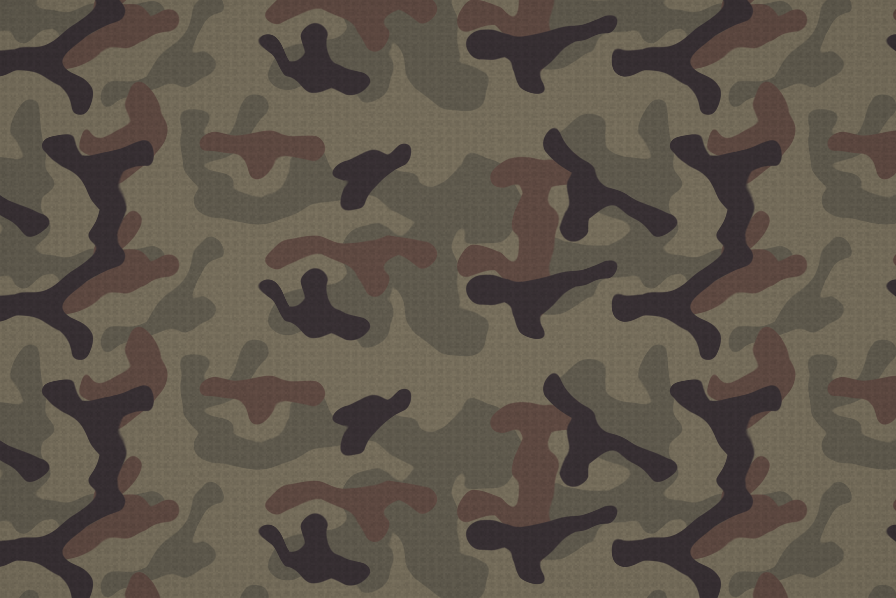
A WebGL 2 fragment shader for this pattern:

```glsl
#version 300 es
precision highp float;

#define TILE vec2(1.05, 0.41)
#define STRETCH vec2(1.25, 0.82)
#define JOIN 0.009
#define WARP 0.036
#define WIGGLE 0.020
#define WEAVE_PITCH 0.0143
#define WEAVE_DEPTH 0.055
#define GRAIN 0.068
#define KHAKI vec3(0.452, 0.420, 0.350)
#define GREEN vec3(0.364, 0.344, 0.296)
#define BROWN vec3(0.360, 0.280, 0.250)
#define DARK vec3(0.212, 0.183, 0.196)

uniform vec2 u_resolution;
out vec4 fragColor;

float hash(vec2 p) {
    return fract(sin(dot(p, vec2(127.1, 311.7))) * 43758.5453);
}

vec2 hash2(vec2 p) {
    return vec2(hash(p), hash(p + 19.7));
}

// Smooth vector noise whose lattice wraps once per cloth repeat
vec2 tiledNoise(vec2 p, vec2 cells, float seed) {
    vec2 q = p / TILE * cells;
    vec2 id = floor(q), f = fract(q);
    f = f * f * (3.0 - 2.0 * f);
    vec2 a = hash2(mod(id, cells) + seed);
    vec2 b = hash2(mod(id + vec2(1, 0), cells) + seed);
    vec2 c = hash2(mod(id + vec2(0, 1), cells) + seed);
    vec2 d = hash2(mod(id + 1.0, cells) + seed);
    return mix(mix(a, b, f.x), mix(c, d, f.x), f.y) - 0.5;
}

float segmentDistance(vec2 p, vec2 a, vec2 b, float ra, float rb) {
    vec2 pa = p - a, ba = b - a;
    float h = clamp(dot(pa, ba) / dot(ba, ba), 0.0, 1.0);
    return length(pa - ba * h) - mix(ra, rb, h);
}

// Arm with a bent elbow and a swollen, rounded tip
float armDistance(vec2 p, float angle, float bend, float reach, float radius) {
    vec2 elbow = 0.6 * reach * STRETCH * vec2(cos(angle), sin(angle));
    vec2 tip = elbow + 0.6 * reach * STRETCH * vec2(cos(angle + bend), sin(angle + bend));
    float inner = segmentDistance(p, vec2(0), elbow, radius, 0.9 * radius);
    float outer = segmentDistance(p, elbow, tip, 0.9 * radius, 1.2 * radius);
    return min(inner, outer);
}

// Scattered three-armed patches, melted together where they meet
float patches(vec2 p, vec2 cells, float reach, float radius, float swell, float seed) {
    p += WARP * tiledNoise(p, vec2(12, 5), seed + 3.0);
    p += WIGGLE * tiledNoise(p, vec2(24, 10), seed + 7.0);
    vec2 size = TILE / cells;
    vec2 home = floor(p / size);
    float sum = 0.0;
    for (int y = -1; y <= 1; y++) {
        for (int x = -1; x <= 1; x++) {
            vec2 cell = home + vec2(x, y);
            vec2 id = mod(cell, cells) + seed;
            vec2 center = (cell + 0.5 + 0.6 * (hash2(id) - 0.5)) * size;
            float r = radius * (1.0 + swell * cos(6.2832 * (center.x / TILE.x - 0.74)));
            float turn = 6.2832 * hash(id + 5.3);
            for (int i = 0; i < 3; i++) {
                vec2 key = id + 31.1 + 2.3 * float(i);
                vec2 rnd = hash2(key);
                float angle = turn + 2.094 * float(i) + 1.2 * (rnd.x - 0.5);
                float bend = 2.6 * (hash(key + 8.9) - 0.5);
                float d = armDistance(p - center, angle, bend, reach * mix(0.5, 1.5, rnd.y), r);
                sum += exp(-d / JOIN);
            }
        }
    }
    return -JOIN * log(max(sum, 1e-30));
}

float cover(float d) {
    float edge = max(0.0012, 0.8 / u_resolution.y);
    return 1.0 - smoothstep(-edge, edge, d);
}

// Ripstop grid of slightly raised threads, plus fine yarn grain
float weave(vec2 p) {
    vec2 thread = 0.5 + 0.5 * cos(6.2832 * p / WEAVE_PITCH);
    thread *= thread;
    float grid = max(thread.x, thread.y) - 0.58;
    float yarn = hash(floor(p * 340.0)) - 0.5;
    return 1.0 + WEAVE_DEPTH * grid + GRAIN * yarn;
}

void main() {
    vec2 p = gl_FragCoord.xy / u_resolution.y;
    vec2 uv = gl_FragCoord.xy / u_resolution;

    // Printed layers, palest first
    vec3 color = KHAKI;
    color = mix(color, GREEN, cover(patches(p, vec2(5, 2), 0.076, 0.026, 0.35, 11.0)));
    color = mix(color, BROWN, cover(patches(p, vec2(3, 2), 0.068, 0.0175, 0.1, 47.0)));
    color = mix(color, DARK, cover(patches(p, vec2(3, 2), 0.068, 0.0185, 0.0, 83.0)));

    // Cloth surface and gentle fall-off of the light
    color *= weave(p);
    vec2 off = uv - 0.5;
    color *= 1.02 - 0.14 * dot(off, off);
    fragColor = vec4(color, 1.0);
}
```
